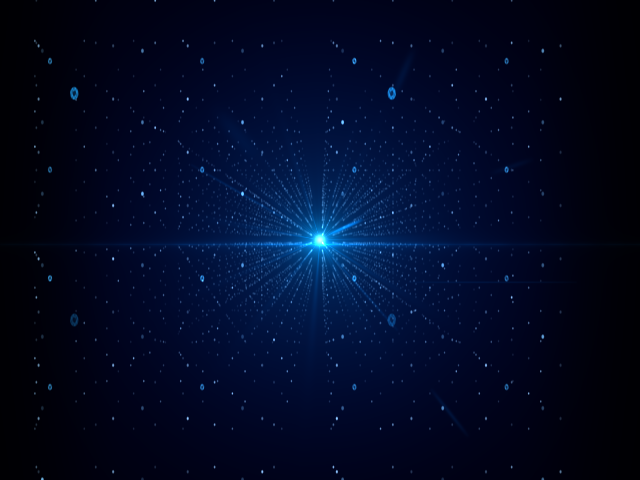
Write a Shadertoy shader that draws this background.

```glsl
const vec3 NAVY = vec3(0.0, 0.0, 0.036);
const vec3 AZURE = vec3(0.0, 0.46, 0.8);
const vec3 CYAN = vec3(0.05, 0.82, 1.0);
const vec3 PALE = vec3(0.62, 0.85, 1.0);
const int LAYERS = 28;

float hash(vec3 p) {
    p = fract(p * vec3(0.1031, 0.1130, 0.0973));
    p += dot(p, p.yzx + 33.33);
    return fract((p.x + p.y) * p.z);
}

// Soft stroke that fades towards both ends
float streak(vec2 p, vec2 a, vec2 b, float width) {
    vec2 ab = b - a;
    float t = clamp(dot(p - a, ab) / dot(ab, ab), 0.0, 1.0);
    float d = length(p - a - ab * t) / width;
    return exp(-d * d) * (0.25 + 3.0 * t * (1.0 - t));
}

// Wide halo, darkened towards the left and right sides
vec3 backdrop(vec2 p) {
    float r2 = dot(p, p);
    float sides = smoothstep(0.52, 0.3, abs(p.x));
    vec3 halo = vec3(0.003, 0.088, 0.0) * exp(-r2 / 0.065);
    halo.b = 0.235 * exp(-r2 / 0.115);
    return (NAVY + halo) * mix(0.25, 1.0, sides);
}

// Fine angular rays from layered sines
float rays(vec2 p) {
    float a = atan(p.y, p.x);
    float wave = sin(a * 11.0 + 0.8) + sin(a * 23.0 + 2.1) + 0.7 * sin(a * 41.0);
    return pow(max(wave / 2.7, 0.0), 2.0) * exp(-length(p) / 0.06);
}

// One plane of a receding lattice; nearer planes hold hollow ovals
vec3 latticeLayer(vec2 p, float depth, float px) {
    float spacing = 1.0 / (2.016 + 2.189 * depth);
    vec2 cell = spacing * vec2(1.0, 0.714);
    vec2 phase = vec2(0.226, -0.353);
    vec2 id = round(p / cell - phase);
    vec2 centre = (id + phase) * cell;
    bool inside = id.x >= -6.0 && id.x <= 5.0 && id.y >= -5.0 && id.y <= 6.0
        && centre.x > -0.448 && centre.x < 0.38;
    if (!inside) return vec3(0.0);

    float rnd = hash(vec3(id + 20.0, depth + 3.0));
    float near = 1.0 - step(1.5, depth);
    float radius = max(0.0128 * spacing, 0.0009);
    vec2 q = (p - centre) / vec2(1.0, 1.55);
    float d = length(q) - radius;
    float soft = 0.75 * px;
    float shape = smoothstep(soft, -soft, d);
    float hollow = smoothstep(soft, -soft, d + 0.6 * radius);
    shape *= 1.0 - 0.7 * hollow * near;
    float broken = 0.8 + 0.2 * sin(q.x * 1300.0 + rnd * 6.0) * sin(q.y * 900.0);
    shape *= mix(1.0, broken, near);

    float light = mix(mix(0.2, 1.0, rnd * rnd), 0.65 + 0.35 * rnd, near);
    light *= mix(1.0, 0.3, smoothstep(2.0, 12.0, depth));
    float lowerFront = (1.0 - step(0.5, depth)) * step(centre.y, 0.0);
    light *= 1.0 - 0.5 * lowerFront;
    vec3 tint = mix(vec3(0.12, 0.66, 0.95), PALE, smoothstep(0.0, 3.0, depth));
    return tint * shape * light;
}

// Horizontal flare with a thin bright line and scattered glints
float horizonFlare(vec2 p) {
    float y = abs(p.y + 0.007);
    float x = abs(p.x);
    float line = exp(-y / 0.0022) * (0.5 * exp(-x / 0.1) + 0.1 * exp(-x / 0.5));
    float veil = exp(-y / 0.012) * 0.25 * exp(-x / 0.14);
    float glints = 0.5 + 0.5 * sin(p.x * 43.0 + 1.5) * sin(p.x * 97.0);
    return line * (0.65 + 0.6 * glints) + veil;
}

// Long faint beams and the short bright one beside the core
float beams(vec2 p) {
    float sum = 0.75 * streak(p, vec2(0.015, 0.009), vec2(0.065, 0.031), 0.0026);
    sum += 0.06 * streak(p, vec2(-0.16, 0.2), vec2(-0.1, 0.13), 0.012);
    sum += 0.09 * streak(p, vec2(0.115, 0.225), vec2(0.145, 0.295), 0.006);
    sum += 0.12 * streak(p, vec2(0.175, -0.235), vec2(0.23, -0.305), 0.003);
    sum += 0.07 * streak(p, vec2(0.27, 0.105), vec2(0.33, 0.125), 0.004);
    sum += 0.09 * streak(p, vec2(0.14, -0.066), vec2(0.4, -0.066), 0.0015);
    sum += 0.14 * streak(p, vec2(-0.02, 0.013), vec2(-0.2, 0.117), 0.002);
    sum += 0.14 * streak(p, vec2(0.005, -0.01), vec2(0.12, -0.14), 0.002);
    return sum;
}

// Hot white centre inside a cyan bloom
vec3 core(vec2 p) {
    float r = length(p);
    vec3 bloom = CYAN * 0.7 * exp(-r / 0.017);
    vec3 glow = vec3(0.0, 0.17, 0.24) * exp(-r / 0.06);
    return bloom + glow + vec3(0.8, 1.0, 0.9) * exp(-r * r / 0.00005);
}

void mainImage(out vec4 fragColor, in vec2 fragCoord) {
    vec2 p = (fragCoord - 0.5 * iResolution.xy) / iResolution.x;
    float px = 1.0 / iResolution.x;

    vec3 color = backdrop(p);
    color += AZURE * (0.4 * rays(p) + horizonFlare(p) + beams(p));
    for (int k = 0; k < LAYERS; k++) {
        color += latticeLayer(p, float(k), px);
    }
    color += core(p);
    fragColor = vec4(clamp(color, 0.0, 1.0), 1.0);
}
```
